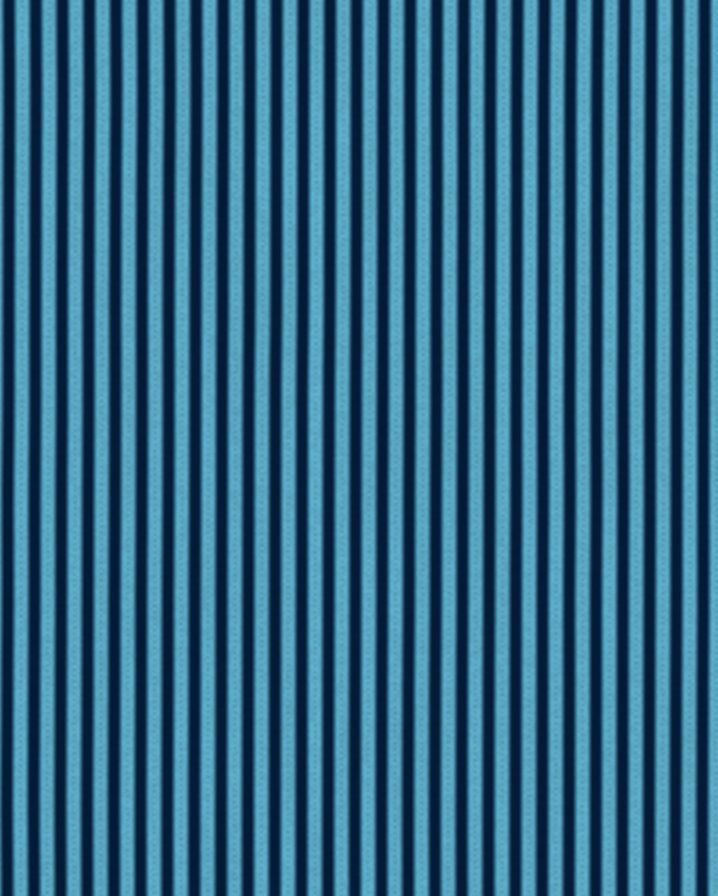
Reproduce this pattern procedurally as a Shadertoy shader.

```glsl
const float STRIPES = 26.85;
const float THREAD_ROWS = 150.0;
const vec3 NAVY = vec3(0.008, 0.105, 0.215);
const vec3 SKY = vec3(0.355, 0.665, 0.775);

float hash(vec2 cell) {
    vec3 p = fract(cell.xyx * vec3(0.1031, 0.1030, 0.0973));
    p += dot(p, p.yzx + 33.33);
    return fract((p.x + p.y) * p.z);
}

float valueNoise(vec2 p) {
    vec2 cell = floor(p);
    vec2 f = fract(p);
    f = f * f * (3.0 - 2.0 * f);
    float low = mix(hash(cell), hash(cell + vec2(1.0, 0.0)), f.x);
    float high = mix(hash(cell + vec2(0.0, 1.0)), hash(cell + vec2(1.0)), f.x);
    return mix(low, high, f.y);
}

// Stripe coordinate: whole numbers fall on the dark centres.
float stripeCoord(vec2 uv, float count) {
    float slant = 0.09 * (1.0 - uv.y);
    float wobble = 0.03 * (valueNoise(uv * vec2(5.0, 9.0)) - 0.5);
    return uv.x * count - 0.35 + slant + wobble;
}

// Soft ramp from the dark groove (0) to the light rib (1).
float ribProfile(float offset, float pixel) {
    float halfWidth = max(0.13, pixel);
    return smoothstep(0.23 - halfWidth, 0.23 + halfWidth, abs(offset));
}

// Fine stitches along the middle of a rib, staggered between ribs.
float stitches(vec2 uv, float u, float rows) {
    float row = uv.y * rows + 0.5 * hash(vec2(floor(u), 7.0));
    float gap = 0.5 + 0.5 * cos(6.28318 * row);
    float fromCentre = abs(fract(u) - 0.5);
    float seam = 1.0 - smoothstep(0.02, 0.11, fromCentre);
    float visible = 1.0 - smoothstep(0.3, 0.7, fwidth(row));
    return seam * gap * visible;
}

void mainImage(out vec4 fragColor, in vec2 fragCoord) {
    vec2 uv = fragCoord / iResolution.xy;
    float u = stripeCoord(uv, STRIPES);
    float offset = fract(u + 0.5) - 0.5;
    float light = ribProfile(offset, STRIPES / iResolution.x);
    vec3 color = mix(NAVY, SKY, light);

    // Cooler left flank, greyer right flank
    float flank = light * (1.0 - smoothstep(0.2, 0.42, abs(offset)));
    color += sign(offset) * flank * vec3(-0.025, 0.012, 0.025);

    // Woven texture and uneven dye
    color *= 1.0 - 0.07 * light * stitches(uv, u, THREAD_ROWS);
    float weave = valueNoise(uv * vec2(200.0, 250.0)) - 0.5;
    float dye = valueNoise(uv * vec2(STRIPES, 6.0)) - 0.5;
    color *= 1.0 + 0.07 * weave + 0.035 * dye;

    fragColor = vec4(clamp(color, 0.0, 1.0), 1.0);
}
```
